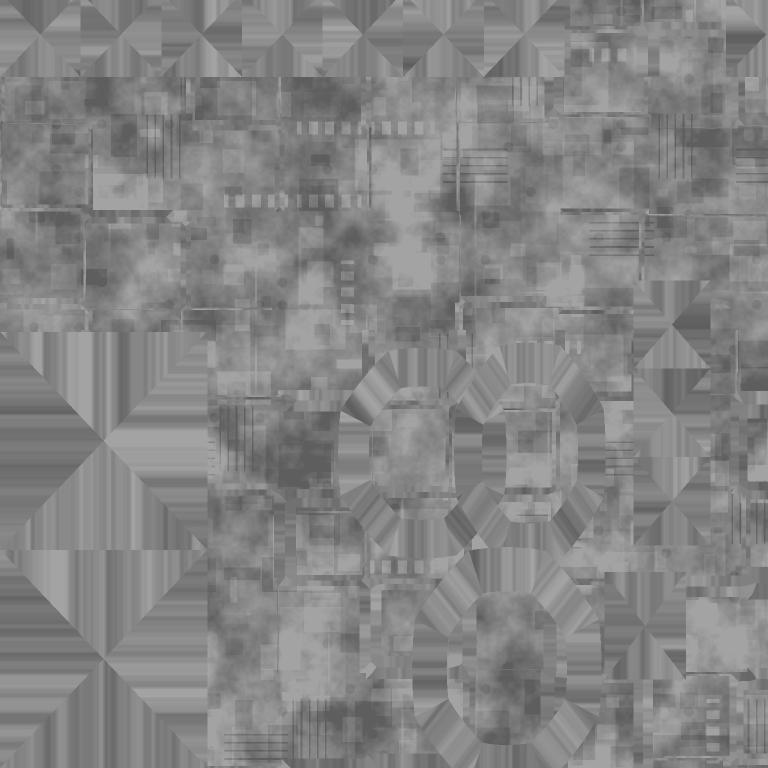
A WebGL 1 fragment shader for this texture:

```glsl
precision highp float;
// Grey surface atlas: mottled panel islands with streaked, mitred padding between them.
uniform vec2 u_resolution;

const float MID_GREY = 0.515;
const float DARKEST = 0.37;
const float LIGHTEST = 0.64;
const float CLOUD_SCALE = 15.0;
const float CLOUD_CONTRAST = 0.52;
const float PANEL_CONTRAST = 0.15;
const float ISLAND_CELL = 0.12;
const float DETAIL_SCALE = 10.5;
const float OCTANT = 0.785398;

float hash(vec2 p) {
  vec3 q = fract(p.xyx * vec3(0.1031, 0.1030, 0.0973));
  q += dot(q, q.yzx + 33.33);
  return fract((q.x + q.y) * q.z);
}

vec2 hash2(vec2 p) {
  return vec2(hash(p + 17.3), hash(p + 71.9));
}

float noise(vec2 p) {
  vec2 i = floor(p), f = fract(p);
  f = f * f * (3.0 - 2.0 * f);
  return mix(mix(hash(i), hash(i + vec2(1, 0)), f.x),
             mix(hash(i + vec2(0, 1)), hash(i + 1.0), f.x), f.y);
}

float clouds(vec2 p) {
  float sum = 0.0, weight = 1.0, total = 0.0;
  for (int i = 0; i < 5; i++) {
    sum += weight * noise(p);
    total += weight;
    weight *= 0.62;
    p = p * 2.03 + 19.7;
  }
  return sum / total;
}

// Stepped line noise used for every stretched edge
float band(float t, float seed) {
  float i = floor(t);
  return mix(hash(vec2(i, seed)), hash(vec2(i + 1.0, seed)),
             smoothstep(0.3, 0.7, fract(t))) - 0.5;
}

float streak(float t, float seed) {
  t += 3.0;
  return MID_GREY + 0.15 * band(t * 17.0, seed) + 0.13 * band(t * 62.0, seed + 5.0)
       + 0.07 * band(t * 190.0, seed + 9.0);
}

// Clouded surface with panels, combs, slots, rivets and seams
float surface(vec2 p) {
  float tone = MID_GREY + CLOUD_CONTRAST * (clouds(p * CLOUD_SCALE + 40.0) - 0.5);
  float scale = 8.0;
  for (int k = 0; k < 4; k++) {
    vec2 g = p * scale + 5.3 * float(k + 1);
    vec2 id = floor(g);
    vec2 halfSize = mix(vec2(0.12), vec2(0.5), hash2(id));
    vec2 d = abs(fract(g) - 0.5 - 0.2 * (hash2(id + 31.0) - 0.5)) - halfSize;
    float present = step(hash(id + 7.0), 0.6);
    tone += present * step(max(d.x, d.y), 0.0) * PANEL_CONTRAST * (hash(id + 3.0) - 0.48);
    scale *= 1.5;
  }
  vec2 g = p * DETAIL_SCALE + 60.0;
  vec2 id = floor(g), f = fract(g);
  float kind = hash(id);
  if (hash(id + 2.0) > 0.7) f = f.yx;
  float span = step(abs(f.x - 0.5), 0.44);
  float comb = step(abs(f.y - 0.75), 0.09) * step(fract(f.x * 4.5), 0.55);
  float slots = step(f.y, 0.55) * step(fract(f.y * 9.0), 0.2);
  float seam = step(abs(f.x - 0.5), 0.014) * (1.0 - abs(2.0 * f.y - 1.0));
  tone += span * (0.11 * comb * step(kind, 0.13) - 0.1 * slots * step(0.88, kind));
  tone += 0.09 * seam * step(abs(kind - 0.5), 0.17);
  vec2 r = p * 34.0;
  float rivet = step(length(fract(r) - 0.5), 0.22) * step(hash(floor(r) + 11.0), 0.09);
  return tone - 0.05 * rivet;
}

// Scattered boxes; the gaps repeat the nearest box edge outwards
float islands(vec2 p) {
  vec2 home = floor(p / ISLAND_CELL), nearest = p, owner = home;
  float best = 9.0;
  float fullness = p.y > 0.57 && p.y < 0.9 ? 0.43 : 0.34;
  for (int y = -1; y <= 1; y++) {
    for (int x = -1; x <= 1; x++) {
      vec2 id = home + vec2(x, y);
      vec2 center = (id + 0.5 + 0.16 * (hash2(id + 50.0) - 0.5)) * ISLAND_CELL;
      vec2 halfSize = mix(vec2(fullness), vec2(0.56), hash2(id + 90.0)) * ISLAND_CELL;
      vec2 edge = clamp(p, center - halfSize, center + halfSize);
      float d = distance(p, edge);
      if (d < best) { best = d; nearest = edge; owner = id; }
    }
  }
  return best > 0.0 ? streak(nearest.x + nearest.y, hash(owner) * 90.0) : surface(p);
}

// Eight-sided collar of streaks running outwards from a rounded island
float collar(float tone, vec2 p, vec2 center, vec2 stretch, float seed) {
  vec2 q = (p - center) / stretch;
  float side = floor(atan(q.y, q.x) / OCTANT + 0.5);
  vec2 normal = vec2(cos(side * OCTANT), sin(side * OCTANT));
  float d = mix(dot(q, normal), length(q), 0.35);
  float along = dot(q, vec2(-normal.y, normal.x));
  return abs(d - 0.112) < 0.025 ? streak(along, seed + side) : tone;
}

// Block of rectangles, each split by its diagonals into four streaked wedges
float wedges(float tone, vec2 p, vec2 origin, vec2 cell, vec2 count, float share) {
  vec2 g = (p - origin) / cell;
  vec2 id = floor(g), q = fract(g) - 0.5;
  if (min(g.x, g.y) < 0.0 || g.x >= count.x || g.y >= count.y) return tone;
  if (hash(id + origin * 100.0) > share) return tone;
  bool sideways = abs(q.x) > abs(q.y);
  float seed = hash(id + origin * 70.0) * 50.0 + step(0.0, sideways ? q.x : q.y);
  return sideways ? streak(p.y, seed) : streak(p.x, seed + 20.0);
}

float atlas(vec2 p) {
  float tone = islands(p);
  tone = collar(tone, p, vec2(0.55, 0.41), vec2(0.8, 1.0), 3.0);
  tone = collar(tone, p, vec2(0.69, 0.41), vec2(0.72, 1.05), 23.0);
  tone = collar(tone, p, vec2(0.66, 0.13), vec2(0.9, 1.15), 43.0);
  tone = wedges(tone, p, vec2(0.0), vec2(0.27, 0.284), vec2(1, 2), 1.0);
  tone = wedges(tone, p, vec2(0.825, 0.29), vec2(0.1, 0.115), vec2(1, 3), 1.0);
  tone = wedges(tone, p, vec2(0.787, 0.115), vec2(0.106, 0.14), vec2(1), 1.0);
  tone = wedges(tone, p, vec2(0.0, 0.9), vec2(0.105, 0.11), vec2(10, 1), 0.65);
  return clamp(tone, DARKEST, LIGHTEST);
}

void main() {
  // Four samples per pixel smooth all edges
  float tone = 0.0;
  for (int i = 0; i < 4; i++) {
    vec2 offset = vec2(mod(float(i), 2.0), floor(float(i) / 2.0)) * 0.5 - 0.25;
    tone += 0.25 * atlas((gl_FragCoord.xy + offset) / u_resolution);
  }
  gl_FragColor = vec4(vec3(tone), 1.0);
}
```
